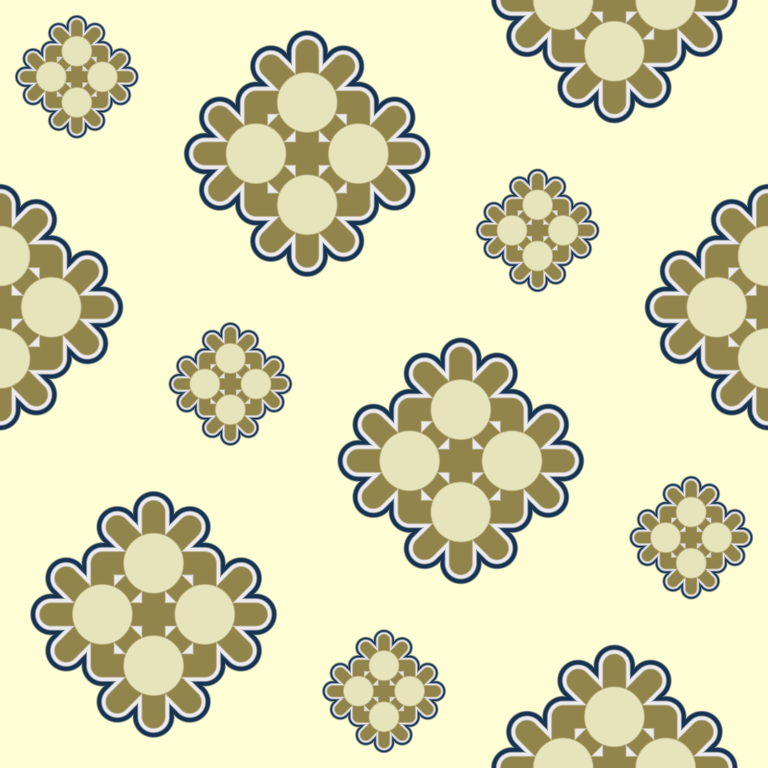
Give the GLSL for this pattern, as a Shadertoy shader.

```glsl
#define UNITS 5.0            // lattice units across the canvas
#define RING 0.3333          // flower distance from motif centre, also petal length
#define DISC 0.195           // radius of the pale discs
#define PETAL 0.076          // half width of a petal
#define INNER_LINE 0.027
#define OUTER_LINE 0.031
#define SOFT 0.008           // edge softness in lattice units
#define CREAM vec3(1.0, 0.995, 0.83)
#define PALE vec3(0.905, 0.89, 0.73)
#define GOLD vec3(0.57, 0.52, 0.295)
#define WHITE vec3(0.93, 0.92, 0.93)
#define NAVY vec3(0.09, 0.20, 0.32)

const float SECTOR = 0.78539816; // angle between petals

// Offset from the nearest point of a tilted square lattice
vec2 latticeOffset(vec2 p) {
    mat2 basis = mat2(2.0, 1.0, 1.0, -2.0);
    return p - basis * round(inverse(basis) * p);
}

// Eight round-ended petals folded onto one
float petalsDistance(vec2 p) {
    float angle = mod(atan(p.y, p.x) + 0.5 * SECTOR, SECTOR) - 0.5 * SECTOR;
    vec2 q = length(p) * vec2(cos(angle), sin(angle));
    q.x -= clamp(q.x, 0.0, RING);
    return length(q) - PETAL;
}

float coverage(float dist, float soft) {
    return 1.0 - smoothstep(-soft, soft, dist);
}

// Four joined flowers with a double outline
vec3 paintMotif(vec3 colour, vec2 p, float size, float soft) {
    p = abs(p) / size;
    if (p.x > p.y) p = p.yx;
    p.y -= RING;

    float petals = petalsDistance(p);
    float disc = length(p) - DISC;
    float gold = min(petals, disc);

    float edge = soft / size;
    colour = mix(colour, NAVY, coverage(gold - INNER_LINE - OUTER_LINE, edge));
    colour = mix(colour, WHITE, coverage(gold - INNER_LINE, edge));
    colour = mix(colour, GOLD, coverage(gold, edge));
    return mix(colour, PALE, coverage(disc, edge));
}

void mainImage(out vec4 fragColor, in vec2 fragCoord) {
    vec2 p = UNITS * fragCoord / iResolution.y;
    float soft = max(SOFT, 0.7 * UNITS / iResolution.y);

    // Large motifs on the lattice, half-size ones at its cell centres
    vec3 colour = paintMotif(CREAM, latticeOffset(p - vec2(2.0, 4.0)), 1.0, soft);
    colour = paintMotif(colour, latticeOffset(p - vec2(0.5, 4.5)), 0.5, soft);

    fragColor = vec4(colour, 1.0);
}
```
